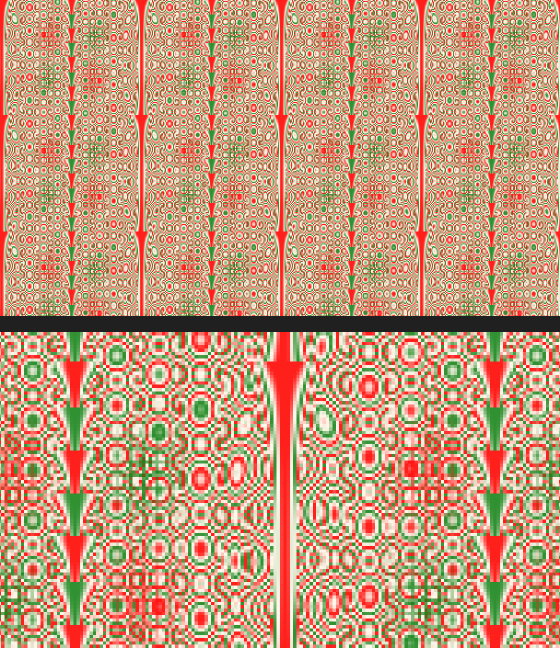
Top, the full canvas; bottom, a detail of the centre.
Give the GLSL for this pattern, as a Shadertoy shader.

```glsl
// Red, cream and green interference weave: striped pillars, flared spines and moire rings.

const vec2  GRID         = vec2(512.0, 288.0); // sampling lattice over the canvas
const vec2  TILE         = vec2(128.0, 106.0); // repeat size in lattice cells
const vec2  ORIGIN       = vec2(1.0, 105.0);   // pillar axis, and tile top from above
const float CHAINS       = 5.0;                // ring chains on each side of a pillar
const float BASE_RINGS   = 3.0;                // rings per tile, growing by one per chain
const float STAGGER      = 7.0;                // vertical shift between chains
const float PILLAR_HALF  = 11.0;               // reach of the flared pillar ends
const float PILLAR_TIGHT = 2.0;                // stripe density at pillar mid height
const float FOOT         = 0.94;               // below 1 leaves green at the pillar foot
const float FLARE_POWER  = 1.2;
const float SPINE_FLARES = 8.0;                // flares per tile on the middle spine
const vec2  PATCH_CENTER = vec2(43.0, 34.0);   // grid patch, mirrored about the pillar
const vec2  PATCH_SIZE   = vec2(9.0, 13.0);
const float PATCH_INK    = 0.7;
const float GRID_STEP    = 4.0;
const float CONTRAST     = 0.93;
const float RED_BIAS     = 0.04;
const int   SAMPLES      = 2;                  // edge smoothing samples per axis
const vec3  RED          = vec3(1.00, 0.06, 0.05);
const vec3  CREAM        = vec3(1.00, 0.97, 0.92);
const vec3  GREEN        = vec3(0.05, 0.50, 0.07);

const float PI = 3.14159265;

float pillarReach(float x) {
    return exp(-pow(abs(x) / PILLAR_HALF, 4.0));
}

// Stripe density down a pillar: flat at the head, tight in the middle, loose at the foot.
float pillarDensity(vec2 p) {
    float profile = pow(sin(PI * FOOT * p.y / TILE.y), FLARE_POWER);
    return mix(1.0, PILLAR_TIGHT * profile, pillarReach(p.x));
}

// Small stacked flares of alternating colour.
float spinePhase(float x, float y) {
    float step8 = SPINE_FLARES * y / TILE.y;
    float v = fract(step8);
    return 0.05 * x * x * (0.2 + 2.5 * v * v) + 0.5 * mod(floor(step8), 2.0);
}

// Phase in cycles; whole cycles per lattice step fold into slow rings.
float weavePhase(vec2 p) {
    float curvature = CHAINS / TILE.x;
    float density = pillarDensity(p);
    float chain = floor(2.0 * curvature * p.x * density + 0.5);
    float order = abs(chain);
    float phase = curvature * p.x * p.x * density;

    if (order >= CHAINS) {
        return fract(spinePhase(0.5 * TILE.x - abs(p.x), p.y));
    }
    if (order > 0.0) {
        float row = p.y + STAGGER * chain;
        phase += 0.5 * (BASE_RINGS + order) * row * row / TILE.y;
    }
    // Green wedge at the right of the foot
    float foot = smoothstep(0.78, 1.0, p.y / TILE.y) * smoothstep(0.0, 4.0, p.x);
    return fract(phase + 0.3 * foot * pillarReach(p.x));
}

// Red and green crests with cream between them.
vec3 weaveColor(float phase) {
    float wave = cos(2.0 * PI * phase) + RED_BIAS;
    return mix(CREAM, wave > 0.0 ? RED : GREEN, CONTRAST * min(wave * wave, 1.0));
}

// Lattice of thin lines fading out from a centre.
float gridPatch(vec2 p, vec2 center) {
    vec2 d = p - center;
    vec2 onLine = step(mod(d, GRID_STEP), vec2(0.5));
    vec2 q = d / PATCH_SIZE;
    return PATCH_INK * max(onLine.x, onLine.y) * exp(-dot(q, q));
}

vec3 weave(vec2 uv) {
    vec2 cell = floor(uv * GRID);
    cell.y = GRID.y - 1.0 - cell.y;
    vec2 p = cell - ORIGIN;
    p.x = mod(p.x + 0.5 * TILE.x, TILE.x) - 0.5 * TILE.x;
    p.y = mod(p.y, TILE.y);

    vec3 color = weaveColor(weavePhase(p));
    vec2 opposite = vec2(-PATCH_CENTER.x, TILE.y - PATCH_CENTER.y);
    color = mix(color, RED, gridPatch(p, PATCH_CENTER));
    color = mix(color, RED, gridPatch(p, opposite));
    color = mix(color, GREEN, gridPatch(p, vec2(PATCH_CENTER.x, opposite.y)));
    color = mix(color, GREEN, gridPatch(p, vec2(opposite.x, PATCH_CENTER.y)));
    return color;
}

void mainImage(out vec4 fragColor, in vec2 fragCoord) {
    vec3 color = vec3(0.0);
    for (int j = 0; j < SAMPLES; j++) {
        for (int i = 0; i < SAMPLES; i++) {
            vec2 offset = (vec2(i, j) + 0.5) / float(SAMPLES) - 0.5;
            color += weave((fragCoord + offset) / iResolution.xy);
        }
    }
    fragColor = vec4(color / float(SAMPLES * SAMPLES), 1.0);
}
```
